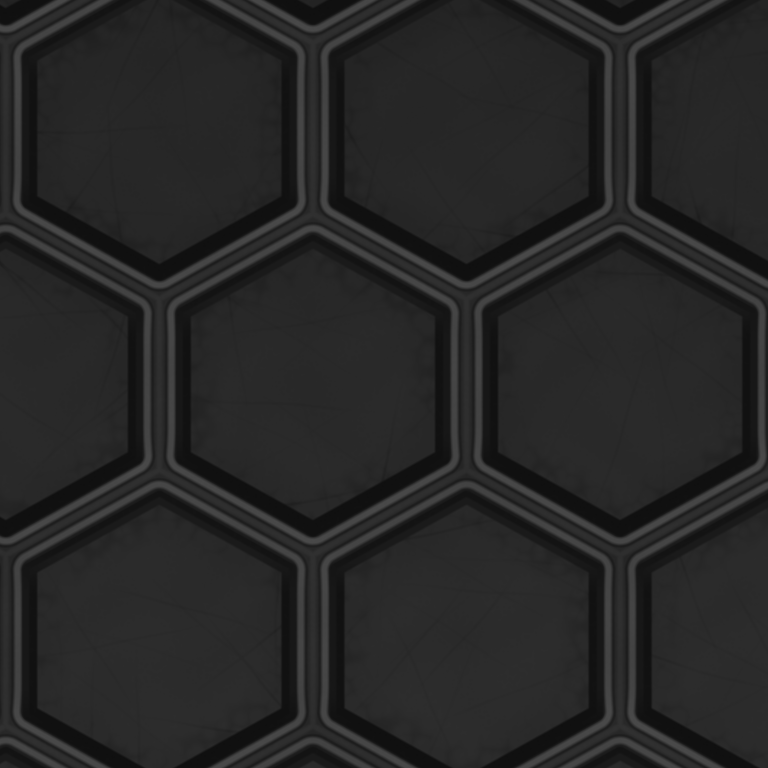
This pattern is drawn by a WebGL 2 fragment shader. Its source:

```glsl
#version 300 es
precision highp float;

uniform vec2 u_resolution;
out vec4 fragColor;

vec2 hash2(vec2 p) {
  return fract(sin(vec2(dot(p, vec2(127.1, 311.7)), dot(p, vec2(269.5, 183.3)))) * 4375.85);
}

// Signed distance to a hexagon with vertical sides and rounded corners
float hexagon(vec2 p, float apothem, float radius) {
  float a = apothem - radius;
  vec2 mirror = vec2(-0.5, 0.866025);
  p = abs(p);
  p -= 2.0 * max(dot(p, mirror), 0.0) * mirror;
  p.y = abs(p.y);
  p -= vec2(a, min(p.y, a * 0.57735));
  return length(p) * sign(p.x) - radius;
}

// Cellular noise: distance to the nearest scattered point
float cellular(vec2 p) {
  vec2 cell = floor(p);
  float nearest = 2.0;
  for (int y = -1; y <= 1; y++) {
    for (int x = -1; x <= 1; x++) {
      vec2 c = cell + vec2(x, y);
      nearest = min(nearest, length(c + hash2(c) - p));
    }
  }
  return nearest;
}

// Slightly bent hairlines with faded ends, different in each cell
float scratches(vec2 p, vec2 id) {
  float sum = 0.0;
  for (int i = 0; i < 14; i++) {
    vec2 h = hash2(id * 3.7 + float(i) * 1.31);
    vec2 k = hash2(id + h * 9.0);
    float angle = h.x * 6.28318;
    vec2 q = mat2(cos(angle), sin(angle), -sin(angle), cos(angle)) * p;
    float bend = (k.x - 0.5) * 0.7 * q.x * q.x + 0.001 * sin(q.x * 45.0 + h.y * 6.0);
    float d = abs(q.y - (h.y - 0.5) * 0.32 - bend);
    float fade = 1.0 - smoothstep(0.03, 0.14, abs(q.x - (k.y - 0.5) * 0.25));
    sum += (1.0 - smoothstep(0.0, 0.0036, d)) * fade * (0.2 + 0.8 * k.x);
  }
  return min(sum, 1.3);
}

void main() {
  vec2 uv = gl_FragCoord.xy / u_resolution;
  float soft = max(0.0021, 0.8 / min(u_resolution.x, u_resolution.y));

  // Staggered grid: 2.5 cells across, 3 rows down
  vec2 q = (uv - vec2(0.4075, 0.4995)) * vec2(1.0, 1.03923);
  vec2 pitch = vec2(0.4, 0.69282);
  vec2 idA = round(q / pitch);
  vec2 idB = floor(q / pitch) + 0.5;
  vec2 pA = q - idA * pitch;
  vec2 pB = q - idB * pitch;
  bool useA = dot(pA, pA) < dot(pB, pB);
  vec2 p = useA ? pA : pB;
  vec2 id = useA ? idA : idB;
  float upper = smoothstep(0.06, 0.12, p.y);
  float lower = smoothstep(-0.06, -0.12, p.y);

  // Worn face, lighter toward the bottom of the canvas
  float mottle = sin(uv.x * 23.0 + 2.0 * sin(uv.y * 17.0)) * sin(uv.y * 29.0 + sin(uv.x * 31.0));
  float grain = cellular(uv * 150.0) - 0.5;
  float faceDist = hexagon(p, 0.159, 0.003);
  float rim = smoothstep(-0.05, 0.0, faceDist);
  float grime = rim * smoothstep(0.3, 0.95, cellular(uv * 50.0) + 0.3 * mottle);
  float face = 0.161 + 0.004 * mottle + 0.003 * grain - 0.026 * (uv.y - 0.5);
  face -= 0.016 * scratches(p, id) * (0.6 + 0.7 * rim) + 0.022 * grime + 0.007 * rim;

  // Recessed bevel: lighter under the upper sides, darkest along the lower ones
  vec2 sunk = p + vec2(0.0, 0.0015);
  float bevelStep = smoothstep(-0.002, 0.002, hexagon(sunk, 0.1695, 0.004));
  float inner = 0.068 + 0.034 * upper - 0.006 * lower;
  float outer = 0.09 - 0.014 * upper - 0.026 * lower;
  float bevel = mix(inner, outer, bevelStep) + 0.004 * grain;
  float shade = mix(face, bevel, smoothstep(-soft, soft, faceDist));

  // Wall: a groove with a pale spine between two dark seams
  float wallDist = hexagon(sunk, 0.1785, 0.01);
  float spine = smoothstep(-0.0065, -0.001, hexagon(p, 0.2, 0.0));
  float groove = 0.15 + 0.033 * spine + 0.005 * mottle + 0.006 * grain;
  shade = mix(shade, groove, smoothstep(-soft, soft, wallDist));

  // Raised bright line around each cell, set further out along the slanted sides
  float ridgeDist = abs(hexagon(p, 0.1842 + 0.0015 * upper + 0.0025 * lower, 0.022));
  float seam = 1.0 - smoothstep(0.0, 0.003, abs(ridgeDist - 0.0072));
  shade -= 0.034 * seam * smoothstep(-soft, soft, wallDist);
  float ridge = 1.0 - smoothstep(0.0017, 0.0066, ridgeDist);
  shade = mix(shade, 0.268 + 0.012 * lower + 0.008 * mottle + 0.006 * grain, ridge);

  fragColor = vec4(vec3(shade), 1.0);
}
```
